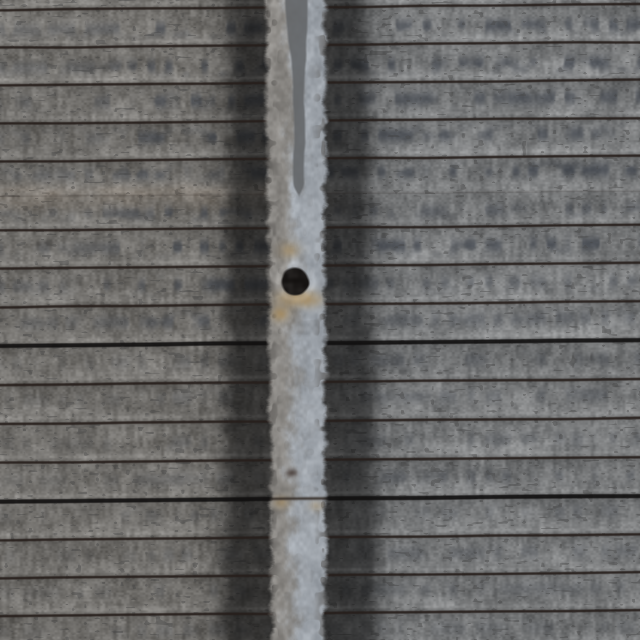
A Shadertoy shader for this texture:

```glsl
// Weathered grey slats behind a pale vertical batten with sooty edges.
// Slats come from a gently warped row coordinate; stains, grain and flaking
// paint are layered value noise, and the hole and drip are distance masks.

const float PITCH = 0.0592;

float hash(vec2 p) {
    vec3 q = fract(p.xyx * 0.1031);
    q += dot(q, q.yzx + 33.33);
    return fract((q.x + q.y) * q.z);
}

float noise(vec2 p) {
    vec2 i = floor(p), f = fract(p);
    f = f * f * (3.0 - 2.0 * f);
    return mix(mix(hash(i), hash(i + vec2(1, 0)), f.x),
               mix(hash(i + vec2(0, 1)), hash(i + vec2(1, 1)), f.x), f.y);
}

float fbm(vec2 p) {
    float sum = 0.0, amp = 0.53;
    for (int i = 0; i < 4; i++) {
        sum += amp * noise(p);
        p = p * 2.03 + 17.0;
        amp *= 0.5;
    }
    return sum;
}

// Soft window between a and b.
float band(float x, float a, float b, float soft) {
    return smoothstep(a - soft, a + soft, x) * (1.0 - smoothstep(b - soft, b + soft, x));
}

// Soft elliptical spot.
float spot(vec2 p, vec2 centre, vec2 radius) {
    vec2 d = (p - centre) / radius;
    return exp(-dot(d, d));
}

// Slat number plus position inside it, counted downwards.
float rowCoord(vec2 p) {
    float squeeze = 0.0104 * smoothstep(0.25, 0.361, p.y) * (1.0 - smoothstep(0.361, 0.911, p.y));
    float wobble = 0.0016 * (noise(vec2(p.x * 9.0, p.y * 16.0)) - 0.5);
    return (p.y + 0.0091 * p.x + squeeze + wobble - 0.0156) / PITCH;
}

float isRow(float row, float target) {
    return 1.0 - step(0.5, abs(row - target));
}

vec3 slatColor(vec2 p, float row) {
    float id = floor(row), f = fract(row);
    float right = smoothstep(0.42, 0.58, p.x);
    vec3 col = mix(vec3(0.455, 0.447, 0.433), vec3(0.482, 0.488, 0.492), right);

    // Broad tone, upright streaks and fine grain
    col *= 0.97 + 0.07 * hash(vec2(id + 9.0, right > 0.5 ? 4.0 : 2.0));
    col += 0.16 * (fbm(vec2(p.x * 16.0, p.y * 50.0)) - 0.5);
    col += 0.11 * (noise(vec2(p.x * 150.0, p.y * 55.0)) - 0.5);
    col += 0.08 * (noise(p * vec2(240.0, 290.0)) - 0.5);
    col += 0.035 * smoothstep(0.45, 0.8, f) - 0.02;

    // Blue-black blotches along the middle of each slat
    float height = 0.36 + 0.2 * hash(vec2(id + 3.0, 8.0));
    float line = exp(-pow((f - height) / 0.19, 2.0));
    float blot = smoothstep(0.34, 0.78, noise(vec2(p.x * 72.0, id * 5.0 + f * 2.2)));
    float upper = 1.0 - smoothstep(0.46, 0.58, p.y);
    float leftStain = mix(0.2, 0.62, upper) * mix(0.45, 1.0, smoothstep(0.12, 0.29, p.x));
    float rightStain = mix(0.24, 0.56, upper) * (0.65 + 0.6 * hash(vec2(id + 4.0, 21.0)));
    col = mix(col, vec3(0.23, 0.25, 0.285), line * blot * mix(leftStain, rightStain, right));

    // Thin sharp scratches and warm weathering
    float scratch = smoothstep(0.79, 0.9, noise(p * vec2(105.0, 235.0)));
    col = mix(col, vec3(0.27), scratch * 0.42);
    float warm = band(p.y, 0.29, 0.325, 0.012) * (1.0 - right);
    return col + vec3(0.05, 0.025, 0.0) * warm * fbm(p * vec2(24.0, 70.0));
}

vec3 addGrooves(vec3 col, float row, float px) {
    float k = floor(row + 0.5);
    float d = (row - k) * PITCH;
    float heavy = max(isRow(k, 9.0), isRow(k, 13.0));
    float strength = mix(0.88, 0.12, isRow(k, 5.0));
    float width = mix(0.0019, 0.0031, heavy);
    float soft = max(0.0016, px);
    float cut = 1.0 - smoothstep(width - soft, width + soft, abs(d));
    col *= 1.0 - 0.2 * strength * exp(-abs(d) / 0.005);
    col += 0.05 * strength * exp(-pow((d + 0.008) / 0.0032, 2.0));
    return mix(col, mix(vec3(0.15, 0.118, 0.105), vec3(0.06, 0.055, 0.055), heavy), cut * strength);
}

vec3 addSoot(vec3 col, vec2 p) {
    float x = p.x + 0.024 * (fbm(p * vec2(18.0, 42.0)) - 0.5);
    float dark = band(x, mix(0.36, 0.35, p.y), mix(0.573, 0.588, p.y), 0.019);
    float patchy = 0.72 + 0.24 * fbm(p * vec2(38.0, 46.0));
    vec3 soot = col * 0.37 + vec3(0.034, 0.034, 0.035);
    col = mix(col, soot, dark * patchy);
    return col * (1.0 - 0.12 * band(p.x, 0.325, 0.61, 0.035));
}

vec3 battenColor(vec2 p, float px) {
    float flake = fbm(p * vec2(48.0, 34.0));
    float cool = smoothstep(0.44, 0.475, p.x + 0.05 * (flake - 0.5));
    vec3 col = mix(vec3(0.555, 0.545, 0.53), vec3(0.615, 0.638, 0.665), cool);
    col += 0.16 * (flake - 0.5) + 0.07 * (noise(p * vec2(170.0, 140.0)) - 0.5);

    // Worn paint gathers near both sides
    float side = smoothstep(0.022, 0.045, abs(p.x - 0.465));
    float chip = smoothstep(0.56, 0.78, noise(p * vec2(105.0, 85.0) + 5.0));
    col = mix(col, vec3(0.32, 0.31, 0.3), chip * (0.08 + 0.5 * side));

    // Tapering grey drip
    float taper = smoothstep(0.0, 0.15, p.y);
    float halfWidth = mix(0.0175, 0.0085, taper) * (1.0 - smoothstep(0.285, 0.312, p.y));
    float dripX = mix(0.462, 0.467, taper) + 0.003 * (noise(vec2(p.y * 45.0, 2.0)) - 0.5);
    float soft = max(0.0025, px);
    float drip = 1.0 - smoothstep(-soft, soft, abs(p.x - dripX) - halfWidth);
    drip *= 1.0 - smoothstep(0.3, 0.312, p.y);
    col = mix(col, vec3(0.39, 0.4, 0.41), drip * 0.9);

    // Rust around the hole and at the lower joint
    float rust = spot(p, vec2(0.468, 0.467), vec2(0.032, 0.013))
               + 0.75 * spot(p, vec2(0.438, 0.49), vec2(0.014, 0.012))
               + 0.6 * spot(p, vec2(0.452, 0.391), vec2(0.017, 0.012))
               + 0.6 * spot(p, vec2(0.439, 0.785), vec2(0.012, 0.01))
               + 0.4 * spot(p, vec2(0.495, 0.79), vec2(0.012, 0.009));
    col = mix(col, vec3(0.64, 0.53, 0.35), clamp(rust * (0.35 + flake), 0.0, 0.85));
    col = mix(col, vec3(0.25, 0.2, 0.18), 0.75 * spot(p, vec2(0.456, 0.739), vec2(0.009, 0.006)));

    // Bolt hole with a pale rim
    vec2 h = p - vec2(0.461, 0.44);
    float r = length(h) + 0.002 * (noise(p * 90.0) - 0.5);
    col += 0.07 * exp(-pow((r - 0.028) / 0.005, 2.0));
    vec3 inside = vec3(0.075, 0.065, 0.06) + 0.07 * noise(p * 130.0);
    return mix(inside, col, smoothstep(0.0215 - soft, 0.0215 + soft, r));
}

void mainImage(out vec4 fragColor, in vec2 fragCoord) {
    vec2 p = fragCoord / iResolution.xy;
    p.y = 1.0 - p.y;
    float px = 1.0 / min(iResolution.x, iResolution.y);
    float row = rowCoord(p);

    vec3 col = addGrooves(addSoot(slatColor(p, row), p), row, px);

    // Ragged batten over the slats
    float ragged = 0.014 * (fbm(vec2(p.x * 45.0, p.y * 75.0)) - 0.5);
    float mask = band(p.x + ragged, mix(0.415, 0.426, p.y), 0.508, max(0.0055, px));
    vec3 batten = battenColor(p, px);
    float joint = exp(-pow((row - 13.0) * PITCH / 0.0025, 2.0));
    batten = mix(batten, vec3(0.2, 0.17, 0.15), 0.8 * joint);
    fragColor = vec4(clamp(mix(col, batten, mask), 0.0, 1.0), 1.0);
}
```
